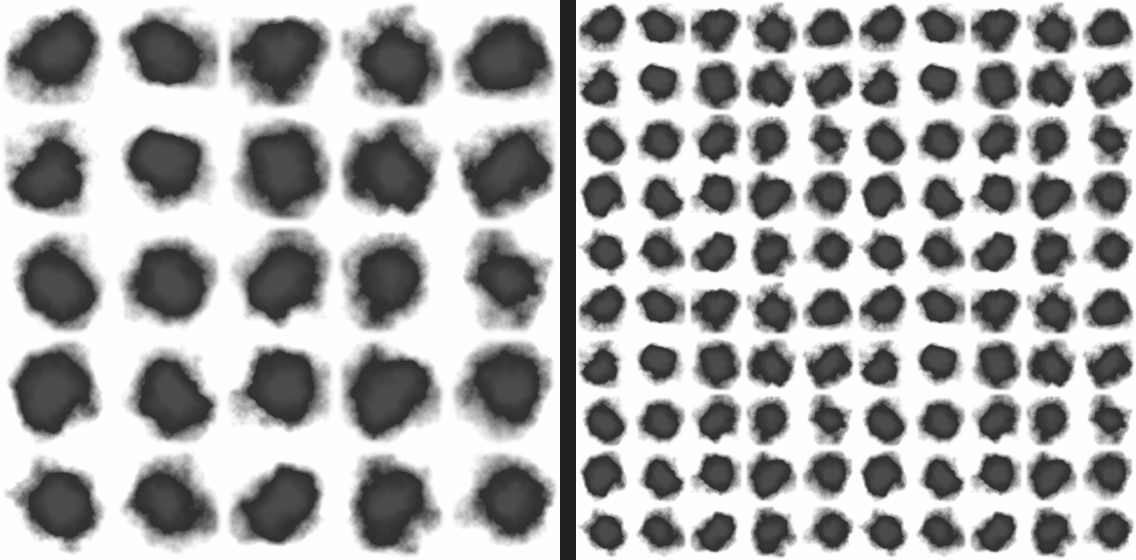
Left: one tile. Right: repeated 2 by 2.
Give the GLSL for this pattern, as a WebGL 2 fragment shader.

```glsl
#version 300 es
precision highp float;
// Five by five grid of dark, soft-edged smoke puffs on white, each with its own ragged outline.
uniform vec2 u_resolution;
out vec4 fragColor;

const float CELLS = 5.0;

// Integer hash to 0..1
float hash(vec2 p, uint seed) {
    uvec2 q = uvec2(p);
    uint h = q.x * 1597334677u ^ q.y * 3812015801u ^ seed * 2798796415u;
    h = (h ^ (h >> 16)) * 2246822519u;
    h = (h ^ (h >> 13)) * 3266489917u;
    return float((h ^ (h >> 16)) >> 8) / 16777216.0;
}

// Value noise that wraps after a whole number of lattice cells
float noise(vec2 p, float period, uint seed) {
    vec2 i = mod(floor(p), period);
    vec2 j = mod(i + 1.0, period);
    vec2 f = fract(p);
    f = f * f * f * (f * (f * 6.0 - 15.0) + 10.0);
    return mix(mix(hash(i, seed), hash(vec2(j.x, i.y), seed), f.x),
               mix(hash(vec2(i.x, j.y), seed), hash(j, seed), f.x), f.y);
}

// Layered noise over the unit canvas, centred on zero
float smoke(vec2 uv, float period) {
    float sum = 0.0, amplitude = 0.5;
    for (uint octave = 0u; octave < 5u; octave++) {
        sum += amplitude * (noise(uv * period, period, octave + 1u) - 0.5);
        period *= 2.0;
        amplitude *= 0.5;
    }
    return sum;
}

void main() {
    vec2 uv = gl_FragCoord.xy / u_resolution;
    vec2 cell = floor(uv * CELLS);
    vec2 local = fract(uv * CELLS) - 0.5;

    // Each puff differs slightly in place and size
    vec2 offset = 0.04 * (vec2(hash(cell, 21u), hash(cell, 22u)) - 0.5);
    float radius = 0.285 + 0.03 * (hash(cell, 23u) - 0.5);

    // Depth inside the ragged core edge, in cell units
    float depth = radius - length(local - offset) + 0.37 * smoke(uv, CELLS * 3.0);

    // Halo width drifts around the rim
    float haloWidth = mix(0.08, 0.25, noise(uv * CELLS * 2.0, CELLS * 2.0, 31u));
    float cover = pow(clamp(1.0 + depth / haloWidth, 0.0, 1.0), 1.3);

    // Clear margin between neighbours
    vec2 side = abs(local);
    cover *= 1.0 - smoothstep(0.41, 0.495, max(side.x, side.y));

    // Dark rim, slightly lighter heart
    float core = mix(0.19, 0.295, smoothstep(0.0, 0.22, depth));
    fragColor = vec4(vec3(mix(0.995, core, cover)), 1.0);
}
```
